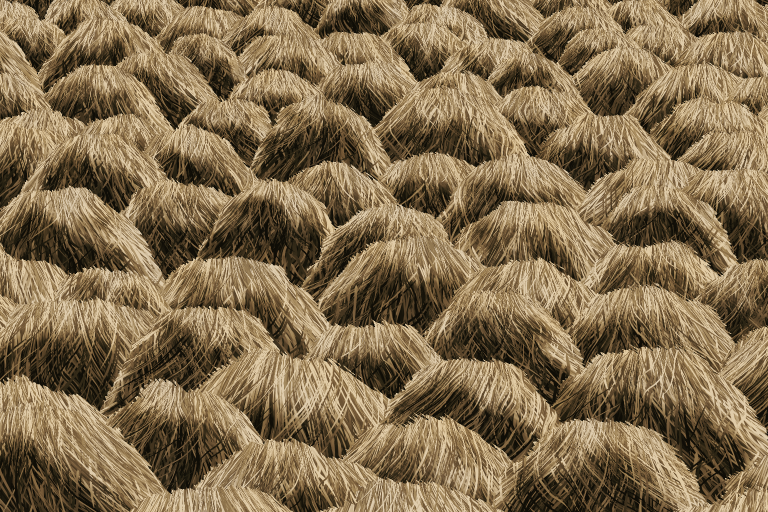
Write a Shadertoy shader that draws this texture.

```glsl
// Sunlit field of dry grass tussocks, receding towards the top.
// Rows of overlapping domes are scattered by hash; each dome carries a fan of
// layered, criss-crossing blades, bright on the crown and dark below it.
#define ROWS 14            // dome rows from front to back
#define LAYERS 9           // blade layers per dome
#define SIZE 0.30          // dome size at the lower border
#define PERSPECTIVE 0.62   // shrinkage towards the upper border
#define BLADES 45.0        // blades across one unit of the fan
#define BLADE_RATE 2.3     // blades along one dome size
#define FAN 0.4            // distance of the fan origin above the crown
#define SHADE_START 0.06   // depth below the crown where shadow begins
#define SHADE_END 0.52     // depth where shadow is complete
#define BLADE_CONTRAST 0.72

float hash(vec2 p) {
    vec3 q = fract(p.xyx * 0.1031);
    q += dot(q, q.yzx + 33.33);
    return fract((q.x + q.y) * q.z);
}

vec2 hash2(vec2 p) {
    return vec2(hash(p), hash(p + vec2(37.7, 91.3)));
}

float cornerGradient(vec2 cell, vec2 toPoint) {
    return dot(hash2(cell) * 2.0 - 1.0, toPoint);
}

// Gradient noise, about -0.7 to 0.7
float gnoise(vec2 p) {
    vec2 i = floor(p), f = p - i;
    vec2 w = f * f * f * (f * (f * 6.0 - 15.0) + 10.0);
    vec2 e = vec2(1.0, 0.0);
    float low = mix(cornerGradient(i, f), cornerGradient(i + e.xy, f - e.xy), w.x);
    float high = mix(cornerGradient(i + e.yx, f - e.yx), cornerGradient(i + 1.0, f - 1.0), w.x);
    return mix(low, high, w.y);
}

float ramp(float a, float b, float t) {
    return clamp((t - a) / (b - a), 0.0, 1.0);
}

// Straw palette from deep shade to sunlit tips
vec3 strawColour(float t) {
    vec3 c = mix(vec3(0.06, 0.05, 0.025), vec3(0.15, 0.13, 0.07), ramp(0.0, 0.12, t));
    c = mix(c, vec3(0.30, 0.23, 0.14), ramp(0.12, 0.315, t));
    c = mix(c, vec3(0.47, 0.36, 0.23), ramp(0.315, 0.505, t));
    c = mix(c, vec3(0.62, 0.51, 0.33), ramp(0.505, 0.67, t));
    c = mix(c, vec3(0.73, 0.63, 0.47), ramp(0.67, 0.82, t));
    return mix(c, vec3(0.88, 0.80, 0.66), ramp(0.82, 1.0, t));
}

// Tapered blades in columns: x = coverage, y = random tone
vec2 blades(vec2 q, float seed, float density) {
    float column = floor(q.x);
    float along = q.y + 17.0 * hash(vec2(column, seed));
    vec2 id = vec2(column + seed * 13.0, floor(along));
    float f = fract(along);
    float taper = smoothstep(0.0, 0.12, f) * smoothstep(1.0, 0.6, f);
    float halfWidth = taper * mix(0.25, 0.5, hash(id + 5.3));
    float across = abs(fract(q.x) - 0.5);
    float cover = smoothstep(halfWidth + 0.02, halfWidth - 0.16, across);
    return vec2(cover * step(hash(id + 9.1), density), hash(id + 2.7));
}

vec3 grass(vec2 p) {
    // Shared roughness of the outlines: broad lumps and fine hair
    float shrink = 1.0 - PERSPECTIVE * p.y;
    vec2 far = p * (1.0 + p.y);
    float rough = shrink * (0.045 * gnoise(far * vec2(8.0, 11.0))
        + 0.022 * gnoise(vec2(far.x + 0.5 * far.y, far.y) * vec2(130.0, 35.0)));

    // Frontmost dome covering this point
    vec2 crown = vec2(p.x, 9.0);
    float size = 0.12, depth = 0.4, seed = 0.0;
    float rowY = -0.15;
    for (int r = 0; r < ROWS; r++) {
        float row = float(r);
        float rowSize = SIZE * (1.0 - PERSPECTIVE * rowY);
        float cellWidth = 1.25 * rowSize;
        float cell = floor(p.x / cellWidth + 0.5 * row);
        for (int j = -1; j <= 1; j++) {
            vec2 id = vec2(cell + float(j), row);
            vec2 jitter = hash2(id + 3.0) - 0.5;
            vec2 c = vec2((id.x + 0.5 + 0.5 * jitter.x - 0.5 * row) * cellWidth,
                          rowY + 0.5 * jitter.y * rowSize);
            float s = rowSize * mix(0.75, 1.35, hash(id + 21.0));
            float drop = 0.45 * pow(abs(p.x - c.x) / (0.75 * s), 2.4);
            float d = (c.y - p.y + rough) / s - drop;
            if (d > 0.0 && c.y < crown.y) {
                crown = c; size = s; depth = d;
                seed = floor(100.0 * hash(id + 7.0));
            }
        }
        rowY += 0.5 * rowSize;
    }
    if (crown.y > 8.0) crown.y = p.y + 0.4 * size;

    // Fan coordinates: x across the blades, y down the dome
    vec2 local = vec2(p.x - crown.x, crown.y - p.y) / size;
    float fall = max(local.y, -0.2);
    vec2 fan = vec2(local.x / (FAN + fall), fall);
    fan.x += 0.5 * (hash(vec2(seed, 4.0)) - 0.5) * fall;
    fan.x += 0.09 * gnoise(fan * vec2(4.0, 2.5) + seed);

    // Sun from behind on the right
    float patches = gnoise(local * 2.6 + seed * 1.7);
    float clumps = gnoise(fan * vec2(13.0, 3.0) + seed);
    float shade = depth - 0.2 * clamp(local.x, -1.0, 1.0) + 0.32 * patches
        + 0.14 * clumps - 0.07 * p.y;
    float lit = 1.0 - smoothstep(SHADE_START, SHADE_END, shade);

    // Blades from the dark thatch up to sparse stray stems
    float tone = 0.04 + 0.42 * lit;
    float columns = BLADES * sqrt(size / SIZE);
    for (int k = 0; k < LAYERS; k++) {
        float layer = float(k);
        float skew = (hash(vec2(layer, seed + 8.0)) - 0.5) * (0.5 + 0.25 * layer);
        vec2 q = vec2((fan.x + skew * fall) * columns, fall * BLADE_RATE);
        vec2 blade = blades(q, seed + layer * 3.0 + 1.0, 0.78 - 0.07 * layer);
        float bladeTone = mix(0.17, 0.80, lit) + BLADE_CONTRAST * (blade.y - 0.5)
            + 0.12 * clumps + 0.012 * layer;
        tone = mix(tone, bladeTone, blade.x);
    }
    vec3 warmth = 1.0 + patches * vec3(0.03, 0.0, -0.09);
    return strawColour(clamp(tone, 0.0, 1.0)) * warmth;
}

void mainImage(out vec4 fragColor, in vec2 fragCoord) {
    // Four samples per pixel smooth all edges
    vec3 sum = vec3(0.0);
    for (int i = 0; i < 4; i++) {
        vec2 offset = vec2(float(i % 2), float(i / 2)) * 0.5 - 0.25;
        sum += grass((fragCoord + offset) / iResolution.y);
    }
    fragColor = vec4(sum * 0.25, 1.0);
}
```
